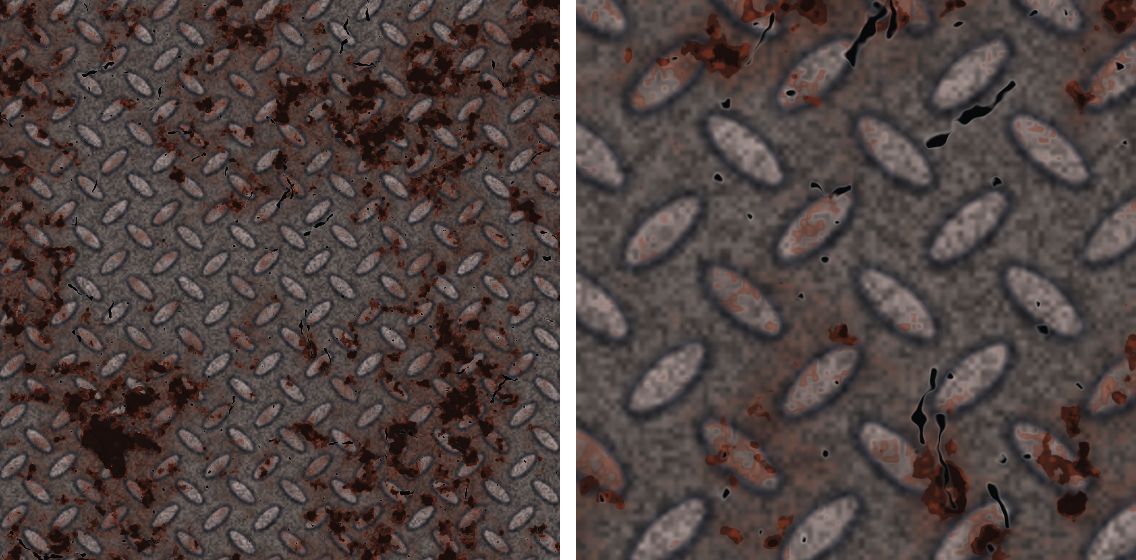
Left: the whole. Right: its middle third, enlarged.
Give the GLSL for this texture, as a three.js fragment shader.

```glsl
// Worn steel tread plate: 11 by 11 repeats, each with two raised lozenges leaning
// opposite ways. Lens distances shape the relief; layered noise adds grain, stain
// and rust; a hashed loop scatters scratches and a jittered grid adds pits.
varying vec2 vUv;

const float REPEATS = 11.0;
const vec3 STEEL = vec3(0.335, 0.305, 0.295);
const vec3 STAIN = vec3(0.305, 0.215, 0.19);
const vec3 GROOVE = vec3(0.145, 0.145, 0.165);
const vec3 RAISED = vec3(0.485, 0.435, 0.425);
const vec3 RUBBED = vec3(0.37, 0.225, 0.185);
const vec3 RUST = vec3(0.205, 0.095, 0.072);
const vec3 EMBER = vec3(0.35, 0.145, 0.09);
const vec3 CHAR = vec3(0.08, 0.042, 0.034);
const vec3 INK = vec3(0.025, 0.03, 0.035);

float hash(vec2 p) {
  vec3 v = fract(p.xyx * 0.1031);
  v += dot(v, v.yzx + 33.33);
  return fract((v.x + v.y) * v.z);
}

vec2 hash2(vec2 p) {
  return vec2(hash(p), hash(p + 57.3));
}

float noise(vec2 p) {
  vec2 i = floor(p), f = fract(p);
  f = f * f * (3.0 - 2.0 * f);
  return mix(mix(hash(i), hash(i + vec2(1.0, 0.0)), f.x),
             mix(hash(i + vec2(0.0, 1.0)), hash(i + 1.0), f.x), f.y);
}

vec2 wobble(vec2 p) {
  return vec2(noise(p), noise(p + 31.0)) - 0.5;
}

float fbm(vec2 p) {
  float sum = 0.0, gain = 0.52;
  for (int i = 0; i < 5; i++) {
    sum += gain * noise(p);
    p = mat2(1.6, 1.2, -1.2, 1.6) * p + 7.1;
    gain *= 0.5;
  }
  return sum;
}

// Distance to a pointed lens lying along y
float lens(vec2 p, float halfLength, float halfWidth) {
  float k = halfLength * halfLength / halfWidth;
  float radius = 0.5 * (k + halfWidth), offset = 0.5 * (k - halfWidth);
  p = abs(p);
  return (p.y - halfLength) * offset > p.x * halfLength
    ? length(p - vec2(0.0, halfLength))
    : length(p + vec2(offset, 0.0)) - radius;
}

// One lozenge per repeat: distance, position across it (up is positive), random value
vec3 lozenge(vec2 q, vec2 centre, float angle) {
  vec2 id = floor(q - centre + 0.5);
  vec2 jitter = (hash2(id + centre * 40.0) - 0.5) * 0.05;
  vec2 local = q - centre - id - jitter;
  vec2 along = vec2(cos(angle), sin(angle));
  vec2 p = vec2(dot(local, vec2(-along.y, along.x)), dot(local, along));
  return vec3(lens(p, 0.245, 0.055) - 0.085, p.x, hash(id + centre * 90.0));
}

float segment(vec2 p, vec2 halfSpan) {
  float t = clamp(dot(p, halfSpan) / dot(halfSpan, halfSpan), -1.0, 1.0);
  return length(p - halfSpan * t);
}

// Distance to scattered, crooked scratches that fade in and out
float scratches(vec2 p) {
  vec2 bent = p + 0.012 * wobble(p * 45.0) + 0.005 * wobble(p * 170.0);
  float nearest = 1.0;
  for (int i = 0; i < 44; i++) {
    vec2 seed = vec2(float(i) * 3.7, 11.0);
    float angle = 6.2832 * hash(seed + 5.0);
    float reach = mix(0.01, 0.045, pow(hash(seed + 9.0), 2.0));
    vec2 span = reach * vec2(cos(angle), sin(angle));
    nearest = min(nearest, segment(bent - hash2(seed), span));
  }
  return nearest - 0.0048 * noise(p * 120.0) + 0.0014;
}

// Sparse small pits on a jittered grid
float pits(vec2 p) {
  vec2 q = p * 42.0, id = floor(q);
  float size = hash(id + 71.0) > 0.86 ? mix(0.02, 0.075, hash(id + 13.0)) : -0.2;
  vec2 centre = 0.25 + 0.5 * hash2(id);
  return (length(fract(q) - centre + 0.14 * wobble(q * 6.0)) - size) / 42.0;
}

void main() {
  vec2 q = vUv * REPEATS;
  float broad = fbm(vUv * vec2(5.0, 3.8) + 23.0);
  float ragged = fbm(vUv * 38.0 + 4.0);
  float speckle = noise(vUv * 140.0);
  float grain = 0.62 * noise(vUv * 290.0 + 9.0) + 0.38 * speckle;

  // Stained plate with a soft groove around each lozenge
  float stain = smoothstep(0.36, 0.62, broad + 0.5 * (ragged - 0.5) + 0.2 * (grain - 0.5));
  vec3 colour = mix(STEEL, STAIN, stain);
  vec3 a = lozenge(q, vec2(0.25, 0.84), 0.73);
  vec3 b = lozenge(q, vec2(0.75, 0.35), -0.73);
  vec3 t = a.x < b.x ? a : b;
  float groove = 1.0 - smoothstep(0.0, 0.085, t.x);
  colour = mix(colour, GROOVE, groove * clamp(0.75 - 1.3 * t.y, 0.45, 0.95));

  // Raised metal, rubbed brown in speckles
  float rubbed = smoothstep(0.44, 0.62, 0.6 * ragged + 0.4 * grain
    + 0.2 * (t.z - 0.5) + 0.2 * (stain - 0.5));
  vec3 body = mix(RAISED, RUBBED, 0.8 * rubbed) * (1.0 + 0.8 * t.y);
  body = mix(GROOVE * 1.3, body, smoothstep(0.0, 0.06, -t.x));
  colour = mix(colour, body, 1.0 - smoothstep(-0.012, 0.012, t.x));
  colour *= 0.58 + 0.84 * grain;

  // Ragged rust, mottled with char
  float decay = 0.85 * (broad - 0.5) + 1.05 * (ragged - 0.5) + 0.24 * (speckle - 0.5);
  vec3 rust = mix(RUST, EMBER, smoothstep(0.5, 0.85, grain)) * (0.75 + 0.5 * speckle);
  float mottle = noise(vUv * 85.0 + 41.0) - 0.5;
  rust = mix(rust, CHAR, smoothstep(0.22, 0.29, decay + 0.2 * mottle));
  colour = mix(colour, rust, 0.92 * smoothstep(0.145, 0.185, decay));

  // Black scratches and pits with a faint pale lip
  float cut = min(scratches(vUv), pits(vUv));
  colour += vec3(0.07, 0.08, 0.085) * (1.0 - smoothstep(0.001, 0.0028, cut));
  colour = mix(colour, INK, 1.0 - smoothstep(-0.0004, 0.0012, cut));
  gl_FragColor = vec4(colour, 1.0);
}
```
